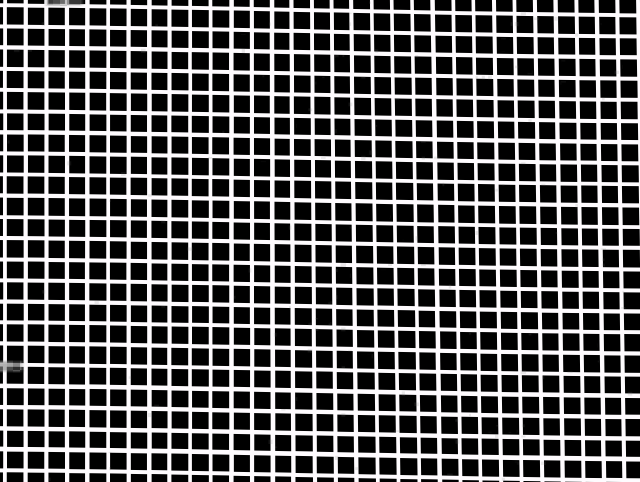
Write a Shadertoy shader that draws this pattern.

```glsl
const vec2 REPEATS = vec2(31.16, 22.8);      // cells across and down
const vec2 ORIGIN = vec2(1.258, 8.256);      // cells from the top left to line zero
const float LINE_WIDTH = 0.2;                // share of a cell
const float WIDTH_VARIATION = 0.025;
const float POSITION_VARIATION = 0.03;
const float SEGMENT_VARIATION = 0.016;
const float ROW_DROP = 0.473;                // fall of the rows from left to right, in cells
const float COLUMN_LEAN = 0.353;             // lean of the right-hand columns, in cells
const float LEAN_PIVOT = 0.42;
const vec2 MARK_GRID = vec2(96.0, 90.0);
const float MARK_DENSITY = 0.022;
const float MARK_STRENGTH = 0.16;
const vec3 LINE_COLOR = vec3(0.995, 0.985, 0.995);
const vec3 CELL_COLOR = vec3(0.0);
const vec3 MARK_COLOR = vec3(0.48);

float hash(vec2 p) {
    return fract(sin(dot(p, vec2(127.1, 311.7))) * 43758.5453);
}

// Bends the canvas into grid space, with y running down
vec2 bentGrid(vec2 uv) {
    vec2 grid = vec2(uv.x, 1.0 - uv.y) * REPEATS - ORIGIN;
    grid.x += COLUMN_LEAN * smoothstep(0.35, 0.66, uv.x) * (uv.y - LEAN_PIVOT);
    grid.y -= ROW_DROP * mix(uv.x, smoothstep(0.0, 1.0, uv.x), 0.5);
    return grid;
}

// Coverage of one family of lines, each slightly uneven in place and width
float lineCoverage(float across, float along, float pixel, float seed) {
    float id = floor(across + 0.5);
    float segment = floor(along);
    float shift = (hash(vec2(id, seed)) - 0.5) * POSITION_VARIATION
                + (hash(vec2(id + seed, segment)) - 0.5) * SEGMENT_VARIATION;
    float width = LINE_WIDTH + (hash(vec2(id, seed + 7.0)) - 0.5) * 2.0 * WIDTH_VARIATION;
    float dist = abs(across - id - shift);
    return clamp(0.5 + (0.5 * width - dist) / pixel, 0.0, 1.0);
}

float boxCoverage(vec2 p, vec2 halfSize, vec2 softness) {
    vec2 edge = clamp(0.5 + (halfSize - abs(p)) / softness, 0.0, 1.0);
    return edge.x * edge.y;
}

// Sparse, faint blocks, densest right of the centre
float faintMarks(vec2 uv) {
    vec2 p = uv * MARK_GRID;
    vec2 id = floor(p);
    float density = MARK_DENSITY * mix(0.3, 1.0, smoothstep(0.35, 0.5, uv.x));
    float present = step(hash(id + 3.0), density);
    vec2 halfSize = mix(vec2(0.12), vec2(0.42), vec2(hash(id + 11.0), hash(id + 23.0)));
    return present * boxCoverage(fract(p) - 0.5, halfSize, MARK_GRID / iResolution.xy);
}

// Soft grey smear with a blocky tone
vec4 smudge(vec2 uv, vec2 center, vec2 halfSize) {
    float tone = 0.25 + 0.45 * hash(floor(uv * MARK_GRID));
    float cover = boxCoverage(uv - center, halfSize, vec2(0.008, 0.006));
    return vec4(vec3(tone), 0.65 * cover);
}

void mainImage(out vec4 fragColor, in vec2 fragCoord) {
    vec2 uv = fragCoord / iResolution.xy;
    vec2 grid = bentGrid(uv);
    vec2 pixel = REPEATS / iResolution.xy;

    // Lattice
    float columns = lineCoverage(grid.x, grid.y, pixel.x, 1.0);
    float rows = lineCoverage(grid.y, grid.x, pixel.y, 2.0);
    vec3 color = mix(CELL_COLOR, LINE_COLOR, 1.0 - (1.0 - columns) * (1.0 - rows));

    // Wear, kept close to the lines
    vec2 toLine = abs(fract(grid + 0.5) - 0.5);
    float nearLine = 1.0 - smoothstep(0.14, 0.26, min(toLine.x, toLine.y));
    color = mix(color, MARK_COLOR, MARK_STRENGTH * faintMarks(uv) * nearLine);

    // Smudges at the top and left edges
    vec4 topSmudge = smudge(uv, vec2(0.1, 1.0), vec2(0.028, 0.011));
    vec4 leftSmudge = smudge(uv, vec2(0.014, 0.24), vec2(0.021, 0.011));
    color = mix(color, topSmudge.rgb, topSmudge.a);
    color = mix(color, leftSmudge.rgb, leftSmudge.a);

    fragColor = vec4(color, 1.0);
}
```
